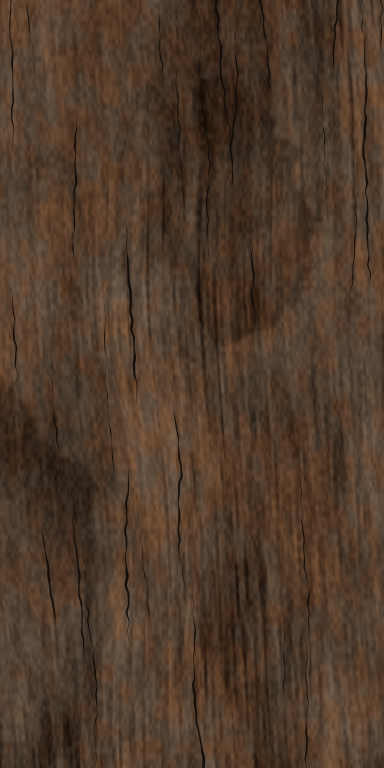
A Shadertoy shader for this texture:

```glsl
const vec3 DARK_WOOD = vec3(0.145, 0.096, 0.063);
const vec3 LIGHT_WOOD = vec3(0.425, 0.332, 0.257);
const vec3 CRACK_COLOR = vec3(0.055, 0.040, 0.030);
const vec3 RUST_TINT = vec3(1.09, 0.97, 0.84);
const vec3 GREY_TINT = vec3(0.96, 1.02, 1.08);
const float BASE_TONE = 0.61;
const float BLOTCH_AMOUNT = 0.95;
const float STREAK_AMOUNT = 0.30;
const float FIBRE_AMOUNT = 0.38;
const float SPECKLE_AMOUNT = 0.34;
const float STAIN_AMOUNT = 0.27;
const float HAIRLINE_AMOUNT = 0.30;
const float GRAIN_LEAN = 0.05;
const int CRACK_COUNT = 30;
const float CRACK_WIDTH = 0.0042;

float hash(vec2 p) {
    vec3 q = fract(p.xyx * 0.1031);
    q += dot(q, q.yzx + 33.33);
    return fract((q.x + q.y) * q.z);
}

float noise(vec2 p) {
    vec2 cell = floor(p), f = fract(p);
    f = f * f * (3.0 - 2.0 * f);
    float low = mix(hash(cell), hash(cell + vec2(1, 0)), f.x);
    float high = mix(hash(cell + vec2(0, 1)), hash(cell + vec2(1, 1)), f.x);
    return mix(low, high, f.y);
}

float fbm(vec2 p) {
    float sum = 0.0, weight = 0.5;
    for (int i = 0; i < 5; i++) {
        sum += weight * noise(p);
        p = p * 2.03 + vec2(17.3, 9.1);
        weight *= 0.5;
    }
    return sum / 0.96875;
}

// Water stain: crisp rim, fading towards its middle
float stain(vec2 p, vec2 center, vec2 radius) {
    float inside = 1.0 - length((p - center) / radius);
    return smoothstep(-0.02, 0.04, inside) * (1.0 - 0.8 * smoothstep(0.05, 0.6, inside));
}

// Returns crack coverage in x and the soft shadow around it in y
vec2 cracks(vec2 p, float pixel) {
    vec2 result = vec2(0.0);
    for (int i = 0; i < CRACK_COUNT; i++) {
        float id = float(i);
        vec2 seed = vec2(id * 3.7 + 5.0, 41.0);
        float size = hash(seed + 1.0);
        float halfLength = mix(0.12, 0.46, size);
        float y = p.y - 2.1 * hash(seed + 2.0);
        float along = y / halfLength;
        if (abs(along) > 1.0) continue;

        float lean = mix(0.0, 0.08, hash(seed + 3.0));
        float axis = (id + hash(seed + 4.0)) / float(CRACK_COUNT) - lean * y;
        axis += 0.022 * (noise(vec2(p.y * 5.0, id * 7.0)) - 0.5);
        axis += 0.007 * (noise(vec2(p.y * 42.0, id * 9.0)) - 0.5);

        float taper = (1.0 - along * along) * (0.75 - 0.25 * along);
        float ragged = 0.35 + 0.95 * noise(vec2(p.y * 32.0, id * 5.0));
        float width = CRACK_WIDTH * mix(0.3, 1.0, hash(seed + 5.0)) * taper * ragged;
        float d = abs(p.x - axis);
        float cover = clamp((width - d) / pixel + 0.5, 0.0, 1.0);
        cover *= min(1.0, 2.0 * width / pixel);
        result.x = max(result.x, cover);
        result.y = max(result.y, taper * exp(-d / 0.009));
    }
    return result;
}

void mainImage(out vec4 fragColor, in vec2 fragCoord) {
    float pixel = 1.0 / iResolution.x;
    vec2 p = fragCoord * pixel;

    // Grain coordinates lean and wander slightly
    vec2 grain = p;
    grain.x += GRAIN_LEAN * p.y + 0.035 * noise(p * vec2(3.0, 1.7));
    float blotch = fbm(grain * vec2(4.5, 2.6) + 3.0);
    float streak = noise(grain * vec2(34.0, 2.5));
    float fibre = noise(grain * vec2(115.0, 9.0));
    float speckle = noise(grain * vec2(150.0, 65.0) + 31.0);
    float weathering = smoothstep(0.3, 0.75, noise(p * vec2(3.5, 1.6) + 8.0) + 0.2 - 0.15 * p.y);

    // Large stains with uneven outlines
    vec2 warp = vec2(fbm(p * 5.0 + 20.0), fbm(p * 5.0 + 60.0)) - 0.5;
    vec2 q = p + 0.22 * warp;
    float stains = stain(q, vec2(0.64, 1.45), vec2(0.19, 0.31));
    stains = max(stains, stain(q, vec2(-0.06, 0.43), vec2(0.36, 0.57)));
    float patches = smoothstep(0.55, 0.62, fbm(q * vec2(3.2, 1.8) + 12.0));
    stains = max(stains, 0.55 * patches);
    float paleArea = exp(-dot(p - vec2(0.42, 1.15), p - vec2(0.42, 1.15)) * 9.0);

    // Tone of the wood
    float tone = BASE_TONE + 0.08 * paleArea - STAIN_AMOUNT * stains;
    tone += BLOTCH_AMOUNT * (blotch - 0.5);
    tone += STREAK_AMOUNT * (streak - 0.5);
    tone += FIBRE_AMOUNT * mix(0.65, 1.2, weathering) * (fibre - 0.5);
    tone += SPECKLE_AMOUNT * (speckle - 0.5);
    float hairline = smoothstep(0.72, 0.92, noise(grain * vec2(75.0, 4.0) + 50.0));
    tone -= HAIRLINE_AMOUNT * hairline * mix(0.3, 1.0, weathering);

    // Cracks and colour
    vec2 crack = cracks(p, pixel);
    tone -= 0.16 * crack.y;
    vec3 color = mix(DARK_WOOD, LIGHT_WOOD, clamp(tone, -0.2, 1.15));
    float hue = 0.6 * fbm(p * vec2(5.0, 4.0) + 70.0) + 0.4 * noise(grain * vec2(38.0, 20.0));
    color *= mix(RUST_TINT, GREY_TINT, smoothstep(0.25, 0.7, hue));
    color = mix(color, CRACK_COLOR, 0.92 * crack.x);
    fragColor = vec4(color, 1.0);
}
```
